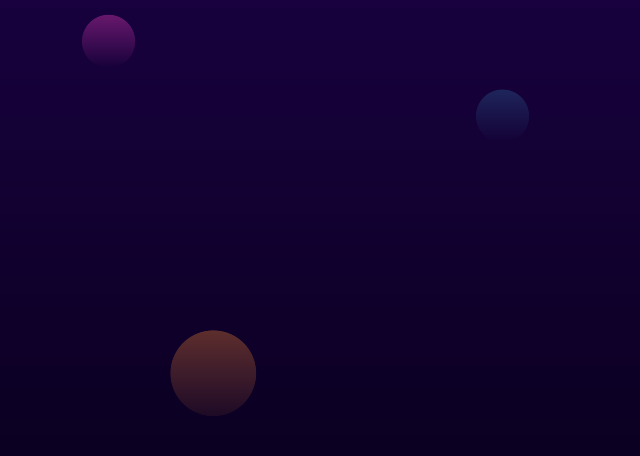
Reproduce this background procedurally as a WebGL 2 fragment shader.

```glsl
#version 300 es
precision highp float;
// Three translucent discs float over a dark violet vertical gradient.
// Each disc is a smooth-edged circle whose tint fades from its top
// to its bottom; lengths are in canvas heights, x centres in widths.

#define SKY_TOP vec3(0.093, 0.004, 0.243)
#define SKY_BOTTOM vec3(0.043, 0.000, 0.130)
#define PINK vec3(0.410, 0.095, 0.425)
#define BLUE vec3(0.115, 0.145, 0.355)
#define ORANGE vec3(0.365, 0.180, 0.175)
#define SMALL_RADIUS 0.0583
#define LARGE_RADIUS 0.0940

uniform vec2 u_resolution;
out vec4 fragColor;

// Blends a disc over the base; its tint weakens downwards to bottomFade.
vec3 addDisc(vec3 base, vec2 offset, float radius, vec3 tint, float bottomFade) {
    float edge = 0.5 / u_resolution.y;
    float coverage = 1.0 - smoothstep(-edge, edge, length(offset) - radius);
    float height = clamp(0.5 + 0.5 * offset.y / radius, 0.0, 1.0);
    return mix(base, tint, coverage * mix(bottomFade, 1.0, height));
}

void main() {
    vec2 uv = gl_FragCoord.xy / u_resolution;
    vec2 scale = vec2(u_resolution.x / u_resolution.y, 1.0);

    // Background gradient
    vec3 color = mix(SKY_BOTTOM, SKY_TOP, uv.y);

    // Floating discs
    color = addDisc(color, (uv - vec2(0.1696, 0.9093)) * scale, SMALL_RADIUS, PINK, 0.0);
    color = addDisc(color, (uv - vec2(0.7852, 0.7454)) * scale, SMALL_RADIUS, BLUE, 0.0);
    color = addDisc(color, (uv - vec2(0.3333, 0.1815)) * scale, LARGE_RADIUS, ORANGE, 0.22);

    fragColor = vec4(color, 1.0);
}
```
